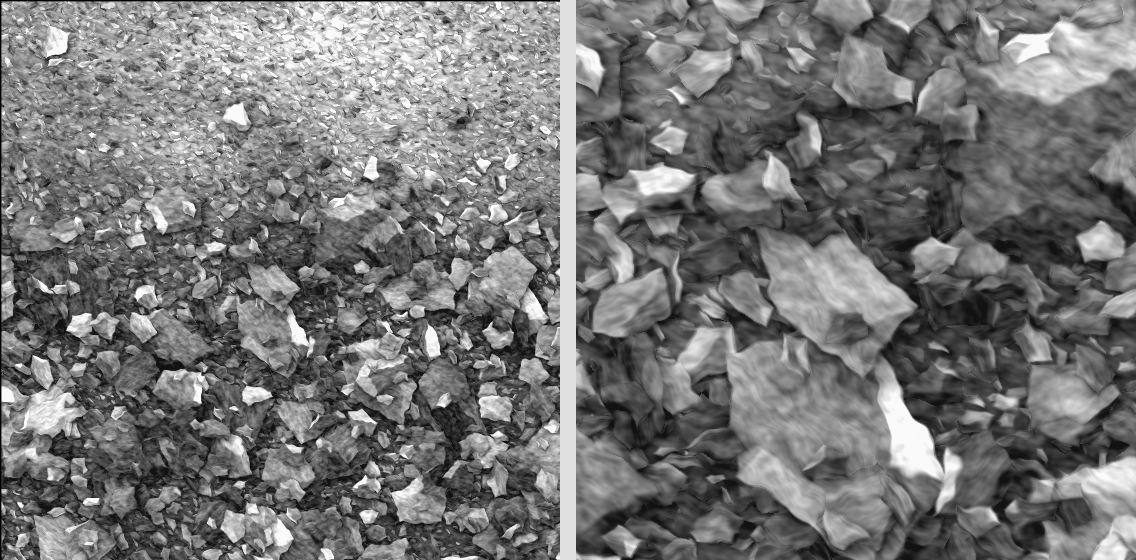
Left: the whole. Right: its middle third, enlarged.
Write a Shadertoy shader that draws this texture.

```glsl
// Grey rubble slope: fine sunlit gravel above, coarse angular broken stones below.

const float TAU = 6.2832;
const float EDGE = 0.0018;                 // softness of outlines, in canvas units
const vec2 LIGHT = vec2(-0.45, 0.89);
const mat2 FIFTH_TURN = mat2(0.309, 0.951, -0.951, 0.309);
const int LAYER_COUNT = 7;

// Each layer: cells across the canvas, upper limit on the slope, chance of a stone
const vec3 LAYERS[LAYER_COUNT] = vec3[LAYER_COUNT](
    vec3(76.0, 2.0, 0.80), vec3(42.0, 2.0, 0.50), vec3(25.0, 0.70, 0.75),
    vec3(5.6, 0.58, 0.75), vec3(9.5, 0.61, 0.60), vec3(16.0, 0.65, 0.45),
    vec3(30.0, 0.68, 0.28));

// Shade under the pixel and the grain coordinates of the topmost surface
struct Surface {
    float shade;
    vec2 grain;
};

vec4 hash4(vec2 p) {
    vec4 q = fract(p.xyxy * vec4(0.1031, 0.1030, 0.0973, 0.1099));
    q += dot(q, q.wzxy + 33.33);
    return fract((q.xxyz + q.yzzw) * q.zywx);
}

vec2 direction(float angle) {
    return vec2(cos(angle), sin(angle));
}

float cornerSlope(vec2 corner, vec2 offset) {
    return dot(hash4(corner).xy * 2.0 - 1.0, offset);
}

float gradientNoise(vec2 p) {
    vec2 i = floor(p), f = fract(p);
    vec2 u = f * f * (3.0 - 2.0 * f);
    vec2 e = vec2(1.0, 0.0);
    float low = mix(cornerSlope(i, f), cornerSlope(i + e, f - e), u.x);
    float high = mix(cornerSlope(i + e.yx, f - e.yx), cornerSlope(i + 1.0, f - 1.0), u.x);
    return mix(low, high, u.y);
}

float fbm(vec2 p, int octaves) {
    float sum = 0.0, weight = 1.0;
    for (int i = 0; i < octaves; i++) {
        sum += weight * gradientNoise(p);
        p = mat2(1.6, 1.2, -1.2, 1.6) * p + 11.7;
        weight *= 0.6;
    }
    return sum;
}

// Convex faceted stone: x = distance to its outline, y = tone of the visible facet
vec2 facetedStone(vec2 p, vec2 tilt, vec3 dice, float blur) {
    float outline = -1.0, tone = 0.0;
    float height = 0.28 + dot(p, tilt);
    vec2 spoke = vec2(1.0, 0.0);
    for (int k = 0; k < 5; k++) {
        dice = fract(dice.yzx * vec3(17.13, 23.71, 31.37) + vec3(0.31, 0.57, 0.83));
        spoke = FIFTH_TURN * spoke;
        vec2 normal = normalize(spoke + 0.5 * (dice.xy - 0.5));
        float slope = mix(0.4, 2.6, dice.x);
        float side = dot(p, normal) - mix(0.29, 0.50, dice.y);
        float facetTone = 0.14 * dot(normal, LIGHT) + 0.26 * (dice.z - 0.5)
                        + 0.27 * smoothstep(0.8, 0.95, dice.z);
        float facetHeight = -slope * side;
        float soft = blur * (slope + 0.5);
        tone = mix(tone, facetTone, smoothstep(-soft, soft, height - facetHeight));
        height = min(height, facetHeight);
        outline = max(outline, side);
    }
    return vec2(outline, tone);
}

// Lays one turned, jittered grid of stones, with their shadows, over the surface
void addStones(inout Surface ground, vec2 uv, vec3 layer, float seed) {
    float cells = layer.x, blur = EDGE * cells;
    float fineness = smoothstep(15.0, 50.0, cells);
    vec2 turn = direction(seed * 1.3);
    mat2 grid = mat2(turn.x, turn.y, -turn.y, turn.x);
    vec2 q = grid * uv * cells;
    vec2 corner = floor(q - 0.5);
    for (int n = 0; n < 4; n++) {
        vec2 cell = corner + vec2(n & 1, n >> 1);
        vec2 id = cell + seed * 37.0 + 150.0;
        vec4 kind = hash4(id), place = hash4(id + 57.3);
        vec2 p = (q - cell - 0.5 - 0.44 * (place.xy - 0.5)) * grid;
        float zone = 1.0 - smoothstep(layer.y - 0.14, layer.y + 0.1, uv.y - p.y / cells);
        if (kind.x > layer.z * zone + 0.015 || dot(p, p) > 0.61) continue;

        // Flattened stones, most of them leaning down to the right
        float lean = mix(2.2, 1.5, fineness) * (kind.y - 0.5);
        vec2 axis = direction(-0.35 + lean);
        vec2 local = vec2(dot(p, axis), dot(p, vec2(-axis.y, axis.x)));
        local.y *= mix(1.0, 1.6, kind.z) + 0.6 * fineness;
        vec2 stone = facetedStone(local, 0.7 * (place.zw - 0.5), kind.yzw, blur);

        float below = smoothstep(-0.3, 0.4, -dot(p, LIGHT));
        float fade = 1.0 - smoothstep(0.35, 0.61, dot(p, p));
        float shadow = exp(-9.0 * max(stone.x, 0.0)) * (0.3 + 0.7 * below) * fade;
        float cover = 1.0 - smoothstep(-blur, blur, stone.x);
        float albedo = mix(0.22, 0.79, place.z);
        float face = mix(albedo + stone.y, 0.53, 0.28 * fineness);
        float shaded = ground.shade * (1.0 - mix(0.75, 0.42, fineness) * shadow);
        ground.shade = mix(shaded, face, cover);
        if (cover > 0.5) ground.grain = local / cells * vec2(42.0, 95.0) + id * 3.7;
    }
}

// Sunlight: a broad glow near the top, drifting patches elsewhere
float sunlight(vec2 uv) {
    vec2 fromGlow = (uv - vec2(0.64, 0.92)) * vec2(3.0, 6.0);
    return 1.0 + 0.12 * smoothstep(0.45, 0.8, uv.y)
         + 0.58 * exp(-dot(fromGlow, fromGlow))
         + 0.42 * fbm(uv * vec2(5.0, 8.0) + 3.0, 3);
}

void mainImage(out vec4 fragColor, in vec2 fragCoord) {
    vec2 uv = fragCoord / iResolution.xy;

    // Chipped outlines
    vec2 rough = vec2(fbm(uv * 48.0, 2), fbm(uv * 48.0 + 91.0, 2));
    vec2 chipped = uv + 0.0065 * rough;

    // Loose dirt, darker in the gaps of the coarse zone
    float dirt = mix(0.28, 0.54, smoothstep(0.4, 0.75, uv.y));
    vec2 fibres = vec2(uv.x - 0.35 * uv.y, uv.y + 0.35 * uv.x);
    Surface ground = Surface(dirt, fibres * vec2(40.0, 90.0));
    for (int i = 0; i < LAYER_COUNT; i++)
        addStones(ground, chipped, LAYERS[i], float(i) + 1.0);

    // Streaks within stones, light and sandy grain
    float shade = ground.shade + 0.27 * fbm(ground.grain, 3);
    shade = shade * sunlight(uv) + 0.2 * fbm(uv * vec2(100.0, 135.0), 2);
    shade = clamp(0.05 + 0.9 * shade, 0.07, 0.98);

    // Thin dark rim on the left and top
    float rim = smoothstep(0.001, 0.004, min(uv.x, 1.0 - uv.y));
    fragColor = vec4(vec3(shade * rim), 1.0);
}
```
